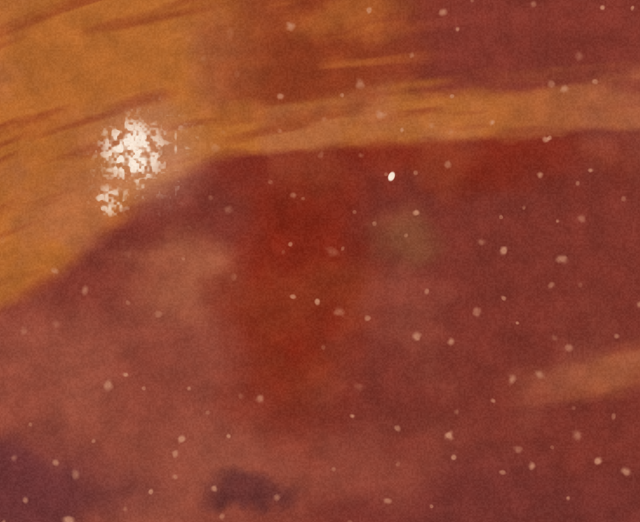
This texture is drawn by a WebGL 1 fragment shader. Its source:

```glsl
precision highp float;
// Ripe fruit skin: ochre flush over deep red, pale pores and a wet highlight.
// Soft regions are blended along curved streaks of layered value noise;
// pores are scattered by jittered grids, and a fine grain covers everything.

uniform vec2 u_resolution;

// Skin colours
const vec3 MUTED_RED  = vec3(0.485, 0.205, 0.165);
const vec3 DEEP_RED   = vec3(0.505, 0.150, 0.085);
const vec3 RUST       = vec3(0.550, 0.235, 0.125);
const vec3 ROSE       = vec3(0.610, 0.320, 0.245);
const vec3 OCHRE      = vec3(0.715, 0.415, 0.180);
const vec3 TAN        = vec3(0.690, 0.410, 0.270);
const vec3 PLUM       = vec3(0.400, 0.190, 0.200);
const vec3 OLIVE      = vec3(0.520, 0.310, 0.200);
const vec3 PORE       = vec3(0.800, 0.570, 0.450);
const vec3 SHINE      = vec3(0.970, 0.900, 0.830);

// Tuning
const float PORE_CELL    = 0.105;
const float PORE_DENSITY = 0.66;
const float GRAIN_SCALE  = 300.0;
const float GRAIN_AMOUNT = 0.050;
const float MOTTLE       = 0.22;
const vec2  GLARE_POS    = vec2(0.285, 0.700);
const vec2  GLINT_POS    = vec2(0.750, 0.662);

float hash(vec2 p) {
  vec3 q = fract(vec3(p.xyx) * 0.1031);
  q += dot(q, q.yzx + 33.33);
  return fract((q.x + q.y) * q.z);
}

float noise(vec2 p) {
  vec2 i = floor(p), f = fract(p);
  f = f * f * (3.0 - 2.0 * f);
  return mix(mix(hash(i), hash(i + vec2(1.0, 0.0)), f.x),
             mix(hash(i + vec2(0.0, 1.0)), hash(i + 1.0), f.x), f.y);
}

float fbm(vec2 p) {
  float sum = 0.0, amp = 0.5;
  for (int i = 0; i < 5; i++) {
    sum += amp * noise(p);
    p = mat2(1.6, 1.2, -1.2, 1.6) * p + 17.3;
    amp *= 0.5;
  }
  return sum;
}

float blob(vec2 p, vec2 centre, vec2 radius) {
  return 1.0 - smoothstep(0.35, 1.3, length((p - centre) / radius));
}

// Regions of the skin, from the red ground up to the ochre flush
vec3 skin(vec2 p) {
  float along = p.y - 0.08 * p.x + 0.12 * exp(-3.0 * p.x);
  float streak = noise(vec2(p.x * 4.0, along * 30.0) + 5.0) * 0.6
               + noise(vec2(p.x * 11.0, along * 75.0) + 40.0) * 0.4;
  float patches = fbm(p * 7.0 + 60.0);
  vec2 q = p + 0.13 * (vec2(fbm(p * 9.0), fbm(p * 9.0 + 31.0)) - 0.48);

  vec3 c = mix(MUTED_RED, ROSE, 0.45 * smoothstep(0.48, 0.72, patches));
  float lowerLeft = (1.0 - smoothstep(0.38, 0.72, q.x)) * (1.0 - smoothstep(0.42, 0.62, q.y));
  c = mix(c, ROSE, lowerLeft * (0.55 + 0.75 * (patches - 0.3)));
  c = mix(c, TAN, 0.55 * blob(q, vec2(0.34, 0.48), vec2(0.12, 0.10)));
  c = mix(c, ROSE, 0.5 * blob(q, vec2(0.60, 0.12), vec2(0.35, 0.08)));

  // Deep red heart and the strip beneath the flush
  float deep = max(blob(q, vec2(0.57, 0.47), vec2(0.15, 0.30)),
                   0.8 * blob(q, vec2(0.80, 0.695), vec2(0.42, 0.075)));
  c = mix(c, mix(DEEP_RED, RUST, 0.6 * smoothstep(0.40, 0.70, patches)), 0.92 * deep);
  c = mix(c, MUTED_RED, 0.7 * blob(q, vec2(0.14, 0.46), vec2(0.20, 0.07)));
  c = mix(c, OLIVE, 0.75 * blob(q, vec2(0.78, 0.535), vec2(0.085, 0.065)));
  c = mix(c, PLUM, 0.85 * blob(q, vec2(0.0, 0.06), vec2(0.30, 0.11)));
  c = mix(c, PLUM * 0.85, 0.7 * blob(q, vec2(0.48, 0.07), vec2(0.08, 0.03)));
  c = mix(c, PLUM, 0.30 * blob(q, vec2(1.0, 0.0), vec2(0.35, 0.13)));

  // Ochre flush: full at the left, thinning to a band at the right
  float edge = mix(0.42, 0.70, smoothstep(-0.1, 0.45, p.x)) + 0.07 * (p.x - 0.45);
  float wobble = 0.045 * (fbm(p * vec2(9.0, 16.0) + 80.0) - 0.48) + 0.018 * (streak - 0.5);
  float above = p.y - edge + wobble;
  float softness = mix(0.035, 0.012, smoothstep(0.3, 0.5, p.x));
  float flush = smoothstep(-softness, softness, above);
  float top = smoothstep(0.055, 0.115, above + 0.07 * (streak - 0.5));
  float right = smoothstep(0.36, 0.56, q.x);
  vec3 upper = mix(RUST, MUTED_RED * 1.04, smoothstep(0.65, 0.9, q.x));
  upper = mix(upper, OCHRE, 0.6 * smoothstep(0.55, 0.85, streak) * (1.0 - smoothstep(0.6, 0.9, q.x)));
  upper = mix(upper, OCHRE, 0.6 * blob(q, vec2(0.66, 0.98), vec2(0.13, 0.05)));
  vec3 gold = mix(OCHRE, TAN, smoothstep(0.40, 0.65, patches) * 0.6);
  gold = mix(gold, RUST, 0.65 * smoothstep(0.52, 0.82, streak));
  gold = mix(gold, ROSE, 0.5 * smoothstep(0.85, 1.1, p.x));
  c = mix(c, mix(gold, upper, top * right), flush * 0.95);

  // Second ochre band at the lower right
  float lowBand = abs(p.y - 0.275 - 0.22 * (p.x - 1.1) + wobble);
  lowBand = (1.0 - smoothstep(0.015, 0.055, lowBand)) * smoothstep(0.92, 1.18, p.x);
  c = mix(c, gold, 0.8 * lowBand);
  return c * (1.0 + MOTTLE * (fbm(p * 28.0 + 9.0) - 0.48) + 0.08 * (streak - 0.5));
}

// Pale pores in two tilted grids; each cell holds at most one
float pores(vec2 p) {
  float cover = 0.0;
  for (int i = 0; i < 2; i++) {
    float layer = float(i);
    vec2 g = mat2(0.95, 0.31, -0.31, 0.95) * p / PORE_CELL + layer * vec2(23.4, 11.7);
    if (i == 1) g = g.yx * 1.13;
    vec2 id = floor(g) + 50.0;
    vec2 jitter = vec2(hash(id + 3.1), hash(id + 71.7)) * 0.64 + 0.18;
    vec2 d = fract(g) - jitter;
    d.x *= mix(0.7, 1.2, hash(id + 19.0));
    float size = mix(0.045, 0.105, pow(hash(id + 37.0), 2.0));
    float spot = 1.0 - smoothstep(0.25, 1.25, length(d) / size + 0.5 * (noise(p * 120.0) - 0.5));
    cover += spot * step(hash(id + 55.0), PORE_DENSITY) * mix(0.3, 0.95, hash(id + 91.0));
  }
  return min(cover, 1.0);
}

void main() {
  vec2 p = gl_FragCoord.xy / u_resolution.y;
  vec3 c = skin(p);
  float bare = (1.0 - smoothstep(0.30, 0.55, p.x)) * smoothstep(0.42, 0.58, p.y);
  c = mix(c, PORE, pores(p) * (1.0 - 0.9 * bare) * 0.85);

  // Broken wet highlight with a soft halo, and one small glint
  float halo = blob(p, GLARE_POS, vec2(0.12, 0.11));
  float core = max(blob(p, GLARE_POS + vec2(-0.03, 0.01), vec2(0.075, 0.075)),
                   0.75 * blob(p, GLARE_POS + vec2(-0.075, -0.085), vec2(0.045, 0.035)));
  float sparkle = 0.6 * noise(p * 95.0) + 0.4 * noise(p * 190.0 + 7.0);
  c = mix(c, PORE, 0.45 * halo);
  c = mix(c, SHINE, smoothstep(0.62, 1.0, sparkle + 0.42 * core) * max(core, 0.5 * halo));
  vec2 glint = mat2(0.92, 0.39, -0.39, 0.92) * (p - GLINT_POS);
  c = mix(c, SHINE, 1.0 - smoothstep(0.7, 1.3, length(glint / vec2(0.006, 0.009))));

  c += GRAIN_AMOUNT * (noise(p * GRAIN_SCALE) - 0.5);
  gl_FragColor = vec4(clamp(c, 0.0, 1.0), 1.0);
}
```
